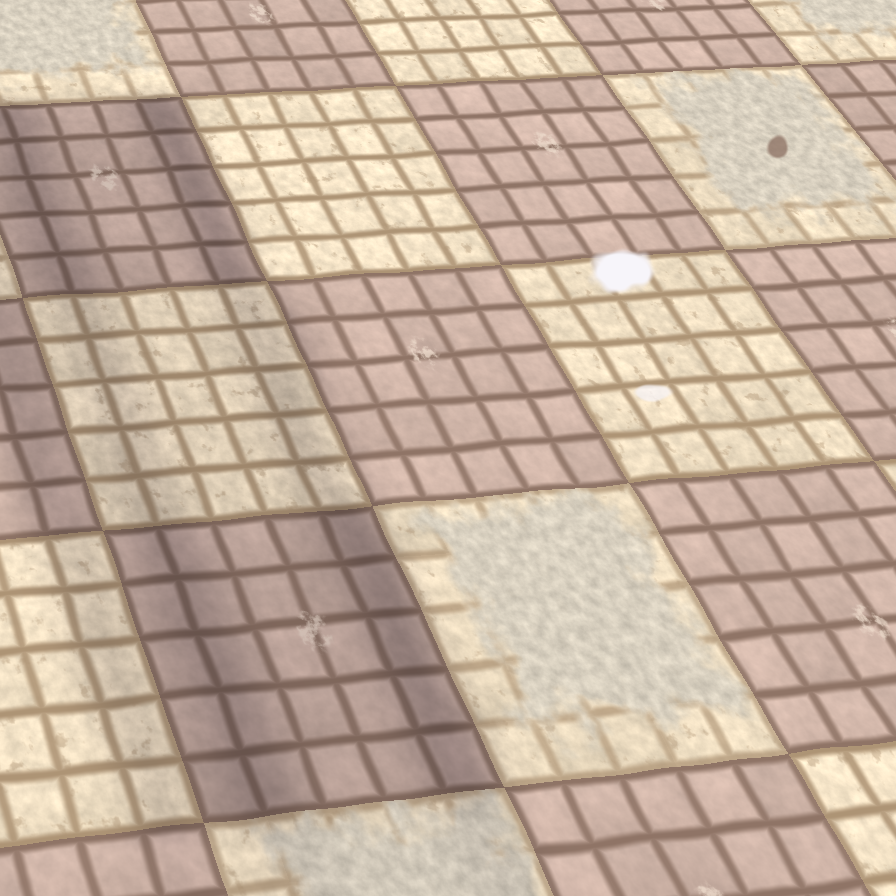
A Shadertoy shader for this texture:

```glsl
const float CELLS = 5.0;            // small squares along one tile
const float GROOVE = 0.060;         // half width, in cells
const float JOINT = 0.085;          // half width between tiles, in cells
const float SOFTNESS = 0.085;       // groove edge blur, in cells
const float WOBBLE = 0.012;         // unevenness of the lines, in tiles
const vec3 ROSE = vec3(0.82, 0.715, 0.665);
const vec3 CREAM = vec3(0.95, 0.885, 0.775);
const vec3 CEMENT = vec3(0.84, 0.81, 0.75);
const vec3 ROSE_GROOVE = vec3(0.56, 0.455, 0.40);
const vec3 CREAM_GROOVE = vec3(0.68, 0.58, 0.46);
const vec3 CHIP = vec3(0.93, 0.86, 0.80);
const vec3 SHADE = vec3(0.71, 0.70, 0.73);
const vec3 PAPER = vec3(0.97, 0.96, 0.98);

// Ground plane to canvas, with y pointing down
const mat3 VIEW = mat3(0.2487, -0.0104, 0.0200,
                       0.0693, 0.1773, -0.0906,
                       0.2018, 0.1081, 1.0);

float hash(vec2 p) {
    vec3 q = fract(p.xyx * vec3(0.1031, 0.1030, 0.0973));
    q += dot(q, q.yzx + 33.33);
    return fract((q.x + q.y) * q.z);
}

float cornerSlope(vec2 corner, vec2 offset) {
    float angle = 6.2832 * hash(corner);
    return dot(vec2(cos(angle), sin(angle)), offset);
}

float gradientNoise(vec2 p) {
    vec2 i = floor(p), f = fract(p);
    vec2 w = f * f * f * (f * (f * 6.0 - 15.0) + 10.0);
    vec2 e = vec2(0.0, 1.0);
    return mix(mix(cornerSlope(i, f), cornerSlope(i + e.yx, f - e.yx), w.x),
               mix(cornerSlope(i + e.xy, f - e.xy), cornerSlope(i + 1.0, f - 1.0), w.x), w.y);
}

float fbm(vec2 p) {
    float sum = 0.0, gain = 0.6;
    for (int k = 0; k < 4; k++) {
        sum += gain * gradientNoise(p);
        p = p * 2.03 + 17.7;
        gain *= 0.5;
    }
    return sum;
}

// Soft ellipse with a ragged rim
float blot(vec2 p, vec2 center, vec2 radius) {
    float d = length((p - center) / radius) + 0.35 * gradientNoise(p * 55.0);
    return 1.0 - smoothstep(0.75, 1.15, d);
}

float band(float x, float center, float width) {
    float d = (x - center) / width;
    return exp(-d * d);
}

void mainImage(out vec4 fragColor, in vec2 fragCoord) {
    vec2 p = fragCoord / iResolution.xy;
    p.y = 1.0 - p.y;
    vec3 plane = inverse(VIEW) * vec3(p, 1.0);
    vec2 ground = plane.xy / plane.z;
    vec2 uv = ground + WOBBLE * vec2(gradientNoise(ground * 4.0), gradientNoise(ground * 4.0 + 31.0));

    // Checkerboard of tiles, each cut into square cells
    vec2 tile = floor(uv), local = fract(uv);
    vec2 grid = uv * CELLS, cell = floor(grid);
    float rose = mod(tile.x + tile.y, 2.0);
    float grain = fbm(ground * 22.0);
    float mottle = fbm(ground * 7.0 + 9.0);

    // Grooves, wider where tiles meet
    vec2 lineDist = abs(fract(grid + 0.5) - 0.5);
    vec2 onJoint = step(abs(fract(uv + 0.5) - 0.5) * CELLS, vec2(0.5));
    vec2 halfWidth = mix(vec2(GROOVE), vec2(JOINT), onJoint) + 0.025 * mottle;
    vec2 soft = max(vec2(SOFTNESS), fwidth(ground) * CELLS);
    vec2 grooves = 1.0 - smoothstep(halfWidth - 0.5 * soft, halfWidth + soft, lineDist);
    float groove = max(grooves.x * 0.88, grooves.y);

    // Cell faces with slight tone changes and a lit upper edge
    vec3 face = mix(CREAM, ROSE, rose);
    face *= 1.0 + 0.07 * (hash(cell) - 0.5) + 0.05 * (hash(tile + 70.0) - 0.5);
    face *= 1.0 + mix(0.16, 0.09, rose) * grain + 0.08 * mottle;
    face += 0.035 * (0.5 - fract(grid.y));
    float pits = smoothstep(0.18, 0.40, fbm(ground * 15.0 + 50.0)) * (1.0 - rose);
    face = mix(face, CREAM_GROOVE, 0.45 * pits);

    // Some cream tiles are worn down to cement
    float worn = (1.0 - rose) * step(1.5, mod(tile.x + tile.y, 4.0));
    worn *= 1.0 - step(abs(mod(tile.x, 4.0) - 1.0), 0.5);
    vec2 fromCore = abs(local - vec2(0.56, 0.43)) / vec2(0.40, 0.42);
    float core = max(fromCore.x, fromCore.y) + 0.55 * mottle;
    float patchMask = worn * (1.0 - smoothstep(0.75, 1.05, core));
    face = mix(face, CEMENT * (1.0 + 0.22 * grain), 0.9 * patchMask);
    groove *= 1.0 - 0.78 * patchMask - 0.25 * worn;

    vec3 color = mix(face, mix(CREAM_GROOVE, ROSE_GROOVE, rose), clamp(groove, 0.0, 1.0));

    // Pale chips near the middle of the rose tiles
    vec2 chipAt = 0.5 + 0.24 * (vec2(hash(tile + 3.0), hash(tile + 8.0)) - 0.5);
    float chip = rose * blot(local, chipAt, vec2(0.055, 0.07)) * smoothstep(-0.15, 0.2, grain);
    color = mix(color, CHIP, 0.8 * chip);

    // Long soft shadows on the left, following the tile columns
    float sway = ground.x + 0.05 * gradientNoise(ground * 2.0);
    float shadow = 0.38 * smoothstep(-1.35, -1.0, sway) * (1.0 - smoothstep(-0.25, 0.12, sway));
    shadow += 0.70 * band(sway, -0.11, 0.13) + 0.55 * band(sway, -0.80, 0.14);
    shadow += 0.45 * band(sway, -1.15, 0.12);
    shadow *= smoothstep(-0.12, 0.06, ground.y) * (1.0 - 0.6 * smoothstep(2.95, 3.1, ground.y));
    color *= mix(vec3(1.0), SHADE, clamp(shadow, 0.0, 1.0) * mix(0.75, 1.0, rose));

    // Scraps of litter and a dark spot
    color = mix(color, PAPER, blot(p, vec2(0.694, 0.303), vec2(0.036, 0.023)));
    color = mix(color, PAPER, 0.7 * blot(p, vec2(0.729, 0.439), vec2(0.022, 0.009)));
    color = mix(color, ROSE_GROOVE, 0.8 * blot(p, vec2(0.868, 0.163), vec2(0.012, 0.012)));

    fragColor = vec4(clamp(color, 0.0, 1.0), 1.0);
}
```
